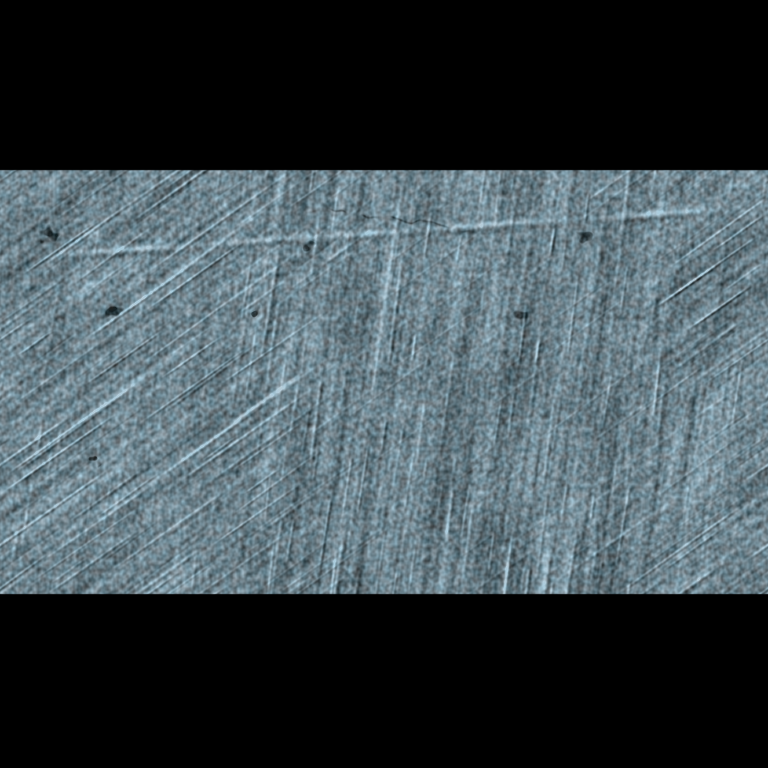
This texture is drawn by a Shadertoy shader. Its source:

```glsl
// A band of worn blue-grey metal between black bars: fine grain, steep brushed
// streaks, diagonal scratches, one shallow gouge, a crack and small pits.
// Streaks are gradient noise in sheared coordinates that wrap in x.
#define BAND_LOW 0.2265
#define BAND_HIGH 0.7785
#define EDGE_SOFT 0.0012
#define DARK_STEEL vec3(0.33, 0.40, 0.43)
#define LIGHT_STEEL vec3(0.57, 0.67, 0.72)
#define BASE_TONE 0.40
#define GRAIN 0.62
#define STREAKS 0.62
#define SCRATCHES 0.85
#define STEEP_LEAN 0.14
#define DIAGONAL_LEAN 1.40
#define TINT 0.06

const float TAU = 6.28318;

vec2 hash2(vec2 p) {
    vec3 q = fract(p.xyx * vec3(0.1031, 0.1030, 0.0973));
    q += dot(q, q.yzx + 33.33);
    return fract((q.xx + q.yz) * q.zy);
}

// Gradient at a lattice corner, wrapped in x
float corner(vec2 id, vec2 offset, float period) {
    id.x = mod(id.x, period);
    float angle = TAU * hash2(id + period).x;
    return dot(vec2(cos(angle), sin(angle)), offset);
}

// Gradient noise; cells.x is a whole number of repeats across the canvas
float noise(vec2 p, vec2 cells) {
    p *= cells;
    vec2 i = floor(p), f = p - i;
    vec2 w = f * f * f * (f * (f * 6.0 - 15.0) + 10.0);
    vec2 e = vec2(1.0, 0.0);
    float low = mix(corner(i, f, cells.x), corner(i + e.xy, f - e.xy, cells.x), w.x);
    float high = mix(corner(i + e.yx, f - e.yx, cells.x), corner(i + e.xx, f - e.xx, cells.x), w.x);
    return mix(low, high, w.y);
}

// Bright groove with a shadow on one side; d is the distance in widths
float groove(float d) {
    return exp(-d * d) - 0.6 * exp(-(d - 1.7) * (d - 1.7));
}

// One tapered scratch of random place, tilt, length and strength per cell
float scratches(vec2 p, vec2 cells, float width, float seed) {
    vec2 q = p * cells;
    float column = mod(floor(q.x), cells.x);
    q.y += hash2(vec2(column, seed)).x;
    vec2 f = fract(q), id = vec2(column, floor(q.y)) + seed;
    vec2 place = hash2(id), form = hash2(id + 57.0);
    float center = mix(0.35, 0.65, place.x) + (place.y - 0.5) * 0.4 * (f.y - 0.5);
    float reach = mix(0.12, 0.48, form.x);
    float ends = 1.0 - smoothstep(reach * 0.5, reach, abs(f.y - 0.5));
    return ends * (1.5 * form.y - 0.4) * groove((f.x - center) / (cells.x * width));
}

// Rare ragged dark spots
float pits(vec2 p, float cells) {
    vec2 q = p * cells, id = floor(q);
    id.x = mod(id.x, cells);
    vec2 place = hash2(id + 11.0), form = hash2(id + 83.0);
    float d = length(fract(q) - mix(vec2(0.3), vec2(0.7), place));
    d += 0.16 * noise(p, vec2(90.0));
    float radius = mix(0.05, 0.13, form.y);
    return step(0.86, form.x) * (1.0 - smoothstep(radius * 0.3, radius, d));
}

void mainImage(out vec4 fragColor, in vec2 fragCoord) {
    vec2 uv = fragCoord / iResolution.xy;
    vec2 steep = vec2(uv.x - STEEP_LEAN * uv.y, uv.y);
    vec2 diagonal = vec2(uv.x - DIAGONAL_LEAN * uv.y, uv.y);

    // Diagonals rule the left, steep streaks the right
    float left = 0.5 + 0.5 * cos(TAU * (uv.x - 0.12)) + 0.5 * noise(uv, vec2(5.0));
    float diagonalShare = mix(0.25, 1.0, smoothstep(0.2, 0.8, left));
    float steepShare = mix(1.0, 0.35, smoothstep(0.3, 0.85, left));

    // Grain and cloudy wear
    float tone = BASE_TONE + 0.22 * noise(uv, vec2(7.0)) + 0.25 * noise(uv, vec2(31.0));
    tone += GRAIN * (noise(uv, vec2(128.0, 110.0)) + noise(uv, vec2(210.0, 180.0)));

    // Brushed streaks
    float steepStreaks = noise(steep, vec2(150.0, 6.0)) + 0.8 * noise(steep, vec2(64.0, 3.0))
        + 0.7 * noise(steep, vec2(23.0, 1.5));
    float diagonalStreaks = noise(diagonal, vec2(92.0, 7.0)) + 0.7 * noise(diagonal, vec2(37.0, 4.0));
    tone += STREAKS * (steepShare * steepStreaks + diagonalShare * diagonalStreaks);

    // Single scratches, in layers of growing density
    for (int i = 0; i < 3; i++) {
        float k = float(i);
        tone += SCRATCHES * diagonalShare
            * scratches(diagonal, vec2(17.0 + 9.0 * k, 4.0 + 2.0 * k), 0.0034 - 0.0004 * k, 19.0 + 31.0 * k);
        tone += SCRATCHES * 0.8 * steepShare
            * scratches(steep, vec2(23.0 + 13.0 * k, 3.0 + 2.0 * k), 0.0026 - 0.0004 * k, 7.0 + 41.0 * k);
    }

    // Shallow gouge, faded out before the side edges
    float gouge = uv.y - 0.664 - 0.068 * uv.x - 0.003 * noise(uv, vec2(6.0));
    float gougeShare = smoothstep(0.0, 0.08, uv.x) * (1.0 - smoothstep(0.88, 0.97, uv.x));
    tone += gougeShare * (0.5 + noise(uv, vec2(9.0))) * 0.9 * groove(-gouge / 0.0038);

    // Broken crack
    float crack = uv.y - 0.712 + 0.13 * (uv.x - 0.5) - 0.022 * noise(uv, vec2(17.0, 2.0))
        - 0.008 * noise(uv, vec2(60.0, 8.0));
    float crackShare = smoothstep(0.38, 0.44, uv.x) * (1.0 - smoothstep(0.58, 0.67, uv.x));
    tone -= crackShare * 0.75 * exp(-pow(crack / 0.0018, 2.0)) * smoothstep(-0.2, 0.2, noise(uv, vec2(40.0)));

    tone -= 1.1 * pits(uv, 11.0);

    // Steel colours with a faint warm and cool speckle
    vec3 color = mix(DARK_STEEL, LIGHT_STEEL, clamp(tone, -1.0, 1.5));
    color += TINT * noise(uv, vec2(100.0)) * vec3(1.0, -0.1, -0.5);

    float band = smoothstep(-EDGE_SOFT, EDGE_SOFT, uv.y - BAND_LOW)
        * (1.0 - smoothstep(-EDGE_SOFT, EDGE_SOFT, uv.y - BAND_HIGH));
    fragColor = vec4(clamp(color, 0.0, 1.0) * band, 1.0);
}
```
